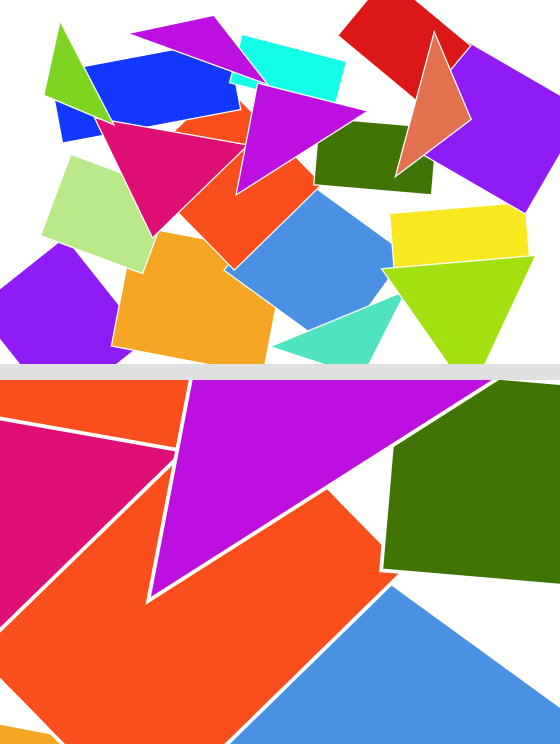
Top: the whole. Bottom: its middle third, enlarged.
This background is drawn by a Shadertoy shader. Its source:

```glsl
// Flat, bright rectangles and isosceles triangles scattered on white.
// Centres follow a skewed lattice; triangles fall in its gaps, and each
// shape is a signed distance painted over a thin white border.

#define PAPER vec3(1.0, 1.0, 0.995)
#define BORDER 0.0035      // white rim around each shape
#define MARGIN 0.07        // keeps centres away from the canvas edge
#define AREA_SCALE 1.12    // overall coverage
#define RECT_COUNT 11
#define TRIANGLE_COUNT 7
#define LATTICE_SKEW 3.0
#define GAP_SHIFT vec2(0.121, 0.15)
#define GOLDEN 0.618034
#define TAU 6.283185

// Fill colour in rgb, area in squared canvas heights in a.
const vec4 RECTS[RECT_COUNT] = vec4[](
    vec4(0.56, 0.11, 0.97, 0.100), vec4(0.96, 0.65, 0.14, 0.125),
    vec4(0.29, 0.57, 0.89, 0.110), vec4(0.97, 0.91, 0.12, 0.058),
    vec4(0.72, 0.91, 0.53, 0.062), vec4(0.98, 0.31, 0.11, 0.115),
    vec4(0.25, 0.46, 0.02, 0.052), vec4(0.56, 0.11, 0.97, 0.110),
    vec4(0.07, 0.22, 1.00, 0.085), vec4(0.08, 1.00, 0.91, 0.035),
    vec4(0.86, 0.09, 0.09, 0.055));
const vec4 TRIANGLES[TRIANGLE_COUNT] = vec4[](
    vec4(0.88, 0.06, 0.46, 0.055), vec4(0.74, 0.06, 0.88, 0.042),
    vec4(0.89, 0.44, 0.31, 0.028), vec4(0.49, 0.83, 0.13, 0.018),
    vec4(0.74, 0.06, 0.88, 0.022), vec4(0.31, 0.89, 0.76, 0.030),
    vec4(0.64, 0.88, 0.06, 0.068));

float spread(float i) { return fract(i * GOLDEN); }

vec2 rotateInto(vec2 p, float angle) {
    float c = cos(angle), s = sin(angle);
    return vec2(c * p.x + s * p.y, c * p.y - s * p.x);
}

// Evenly spaced centres with a slight wobble.
vec2 latticeCentre(float i, vec2 shift, float aspect) {
    vec2 uv = (vec2(LATTICE_SKEW * i, i) + 0.5) / float(RECT_COUNT) + shift;
    vec2 wobble = 0.015 * sin(i * vec2(2.3, 4.1));
    return (mix(vec2(MARGIN), vec2(1.0 - MARGIN), fract(uv)) + wobble) * vec2(aspect, 1.0);
}

// Small shapes are longer, with an occasional stretched one.
float elongation(float area, float i) {
    float base = mix(2.4, 1.15, smoothstep(0.02, 0.07, area));
    return min(base + 2.0 * pow(spread(i), 6.0), 3.2);
}

float rectangleDistance(vec2 p, float area, float ratio) {
    vec2 halfSize = 0.5 * sqrt(area * vec2(ratio, 1.0 / ratio));
    vec2 q = abs(p) - halfSize;
    return max(q.x, q.y);
}

// Isosceles triangle about its centroid; ratio is base over height.
float triangleDistance(vec2 p, float area, float ratio) {
    float height = sqrt(2.0 * area / ratio);
    vec2 sideNormal = normalize(vec2(1.0, 0.5 * ratio));
    float side = dot(vec2(abs(p.x), p.y - height * 2.0 / 3.0), sideNormal);
    return max(side, -p.y - height / 3.0);
}

float coverage(float d) { return clamp(0.5 - d * iResolution.y, 0.0, 1.0); }

vec3 paint(vec3 under, vec3 fill, float d) {
    return mix(mix(under, PAPER, coverage(d - BORDER)), fill, coverage(d));
}

void mainImage(out vec4 fragColor, in vec2 fragCoord) {
    vec2 p = fragCoord / iResolution.y;
    float aspect = iResolution.x / iResolution.y;
    vec3 colour = PAPER;

    // Rectangles, mostly tilted clockwise
    for (int k = 0; k < RECT_COUNT; k++) {
        float i = float(k), area = RECTS[k].a;
        vec2 local = rotateInto(p - latticeCentre(i, vec2(0.0), aspect), mix(-0.9, 0.25, spread(i)));
        float d = rectangleDistance(local, area * AREA_SCALE, elongation(area, i));
        colour = paint(colour, RECTS[k].rgb, d);
    }

    // Triangles in the gaps, pointing every way
    for (int k = 0; k < TRIANGLE_COUNT; k++) {
        float i = float(k + RECT_COUNT - TRIANGLE_COUNT), area = TRIANGLES[k].a;
        vec2 local = rotateInto(p - latticeCentre(i, GAP_SHIFT, aspect), TAU * spread(i));
        float d = triangleDistance(local, area * AREA_SCALE, elongation(area, i));
        colour = paint(colour, TRIANGLES[k].rgb, d);
    }

    fragColor = vec4(colour, 1.0);
}
```
